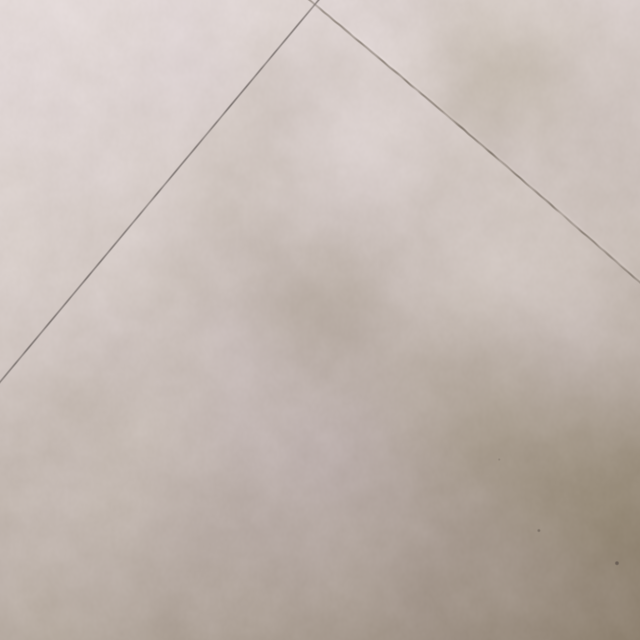
Give the GLSL for this texture, as a WebGL 1 fragment shader.

```glsl
precision highp float;
// Large pale stone floor tiles laid askew, meeting at a corner near the top edge.
// Two signed distances give the hairline joints and the tile index; gradient
// noise, a broad light falloff and soft stains colour the stone.
uniform vec2 u_resolution;

vec2 gradientAt(vec2 cell) {
  float angle = 6.2832 * fract(sin(dot(cell, vec2(127.1, 311.7))) * 4375.54);
  return vec2(cos(angle), sin(angle));
}

float gradientNoise(vec2 p) {
  vec2 i = floor(p), f = p - i;
  vec2 w = f * f * f * (f * (f * 6.0 - 15.0) + 10.0);
  vec2 e = vec2(1.0, 0.0);
  float low = mix(dot(gradientAt(i), f), dot(gradientAt(i + e), f - e), w.x);
  float high = mix(dot(gradientAt(i + e.yx), f - e.yx),
                   dot(gradientAt(i + 1.0), f - 1.0), w.x);
  return mix(low, high, w.y);
}

float fbm(vec2 p) {
  float sum = 0.0, gain = 1.0;
  for (int i = 0; i < 5; i++) {
    sum += gain * gradientNoise(p);
    p = mat2(1.6, 1.2, -1.2, 1.6) * p + 7.3;
    gain *= 0.55;
  }
  return sum;
}

// Soft elliptical stain, 1 at its centre, turned by the given angle.
float stain(vec2 p, vec2 centre, vec2 radius, float angle) {
  float c = cos(angle), s = sin(angle);
  vec2 q = mat2(c, -s, s, c) * (p - centre) / radius;
  return exp(-dot(q, q));
}

// Hairline with soft shoulders, never thinner than the pixel grid can show.
float joint(float d, float halfWidth, float pixel) {
  float soft = max(0.0016, 0.8 * pixel);
  return 1.0 - smoothstep(halfWidth - soft, halfWidth + soft, abs(d));
}

void main() {
  vec2 uv = gl_FragCoord.xy / u_resolution;
  float pixel = 1.0 / min(u_resolution.x, u_resolution.y);

  // Signed distances to the joints; their signs tell the tiles apart.
  vec2 fromCorner = uv - vec2(0.492, 0.993);
  float leftSide = dot(fromCorner, vec2(0.768, -0.6405));
  float rightSide = dot(fromCorner, vec2(-0.650, -0.760));
  rightSide += 0.0025 * sin(fromCorner.x * 6.2) + 0.0008 * gradientNoise(uv * 60.0);
  vec2 tile = step(0.0, vec2(leftSide, rightSide));
  vec2 p = uv + tile * vec2(3.7, 5.3);

  // Light falls off from the upper left to the lower right.
  float rise = uv.y * (1.5 - 0.5 * uv.y);
  float tone = mix(mix(0.725, 0.565, uv.x), mix(0.89, 0.845, uv.x), rise);

  // Faint clouds, fine mottling, grain and brown stains.
  float clouds = fbm(p * 4.0);
  float mottle = fbm(p * 20.0 + 2.0);
  float grain = gradientNoise(uv * vec2(150.0, 110.0));
  vec2 drift = vec2(gradientNoise(p * 5.0), gradientNoise(p * 5.0 + 4.0));
  vec2 warped = uv + 0.06 * drift;
  float brown = 0.65 * stain(warped, vec2(0.72, 0.36), vec2(0.32, 0.11), -0.62)
              + 0.55 * stain(warped, vec2(0.49, 0.54), vec2(0.07, 0.13), 0.2)
              + 0.75 * stain(warped, vec2(0.98, 0.22), vec2(0.17, 0.15), 0.0)
              + 0.5 * stain(warped, vec2(0.42, 0.76), vec2(0.16, 0.09), 0.9)
              + 0.3 * stain(warped, vec2(0.20, 0.38), vec2(0.09, 0.16), 0.0)
              + 0.9 * (1.0 - tile.y) * stain(warped, vec2(0.76, 0.88), vec2(0.11, 0.15), 0.4);
  float pale = stain(warped, vec2(0.87, 0.55), vec2(0.17, 0.12), -0.5)
             + 0.7 * stain(warped, vec2(0.62, 0.70), vec2(0.12, 0.20), 0.6)
             + 0.5 * stain(warped, vec2(0.52, 0.29), vec2(0.16, 0.12), 0.3);
  tone += 0.030 * clouds * mix(0.5, 1.0, tile.x) + 0.014 * mottle + 0.006 * grain
        - 0.06 * brown + 0.025 * pale;

  // Darker stone turns yellower; lilac patches stay cool.
  vec3 stone = mix(vec3(0.60, 0.55, 0.495), vec3(0.87, 0.831, 0.823), (tone - 0.60) / 0.27);
  float lilac = stain(warped, vec2(0.50, 0.27), vec2(0.24, 0.20), -0.5);
  float tint = lilac + 0.6 * fbm(p * 3.0 + 9.0) - 0.6 * brown;
  stone += tint * vec3(0.0, -0.004, 0.014);

  // A few dark specks.
  for (int k = 0; k < 3; k++) {
    float n = float(k);
    vec2 speck = vec2(0.964, 0.12) + n * vec2(-0.122, 0.051) + n * (n - 1.0) * 0.03;
    float radius = 0.0028 - 0.0007 * n;
    float dotMask = 1.0 - smoothstep(radius - pixel, radius + pixel, length(uv - speck));
    stone = mix(stone, vec3(0.38, 0.34, 0.31), dotMask * (0.8 - 0.25 * n));
  }

  // Joints: a fine grey one, and a worn brownish one with a pale lip.
  float wear = gradientNoise(uv * 45.0);
  stone += 0.015 * joint(rightSide + 0.0035, 0.0015, pixel);
  stone = mix(stone, vec3(0.50, 0.46, 0.42),
              joint(rightSide, 0.0015, pixel) * clamp(0.66 + 0.6 * wear, 0.0, 1.0));
  stone = mix(stone, vec3(0.45, 0.42, 0.41),
              joint(leftSide, 0.0013, pixel) * clamp(0.76 + 0.3 * wear, 0.0, 1.0));

  gl_FragColor = vec4(clamp(stone, 0.0, 1.0), 1.0);
}
```
